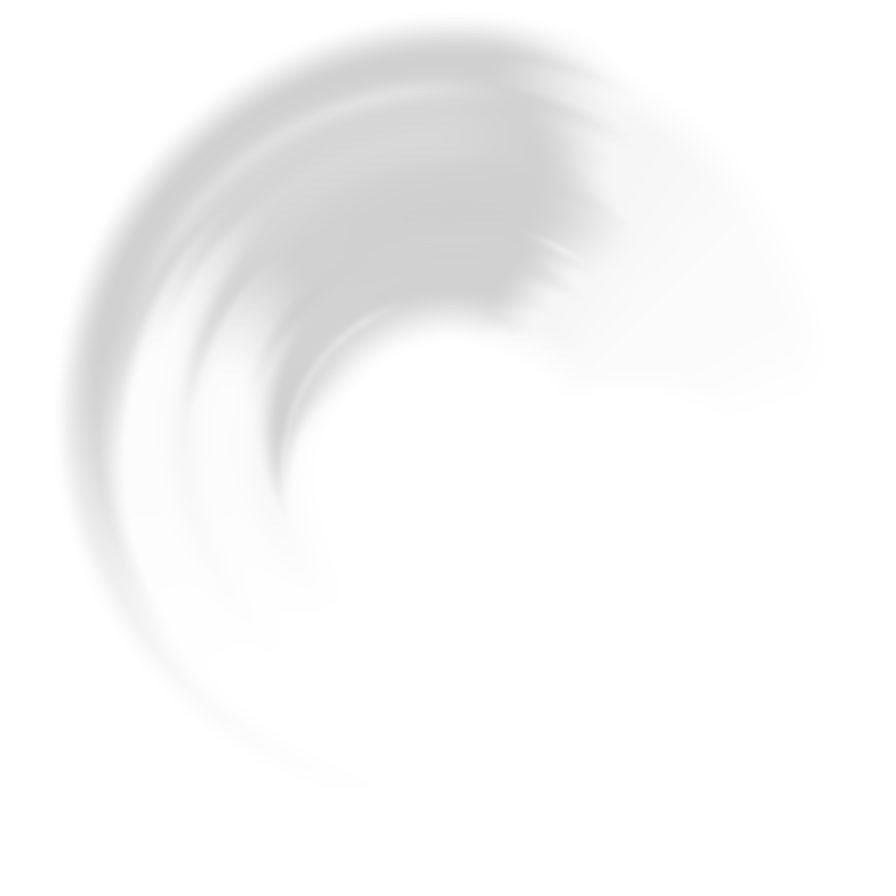
This background is drawn by a Shadertoy shader. Its source:

```glsl
// Draws a soft grey brush swirl, an open ring of smeared streaks on white.

const vec2  FOCUS       = vec2(0.508, 0.434); // point the nested circles lean on
const float LEAN        = 0.237;  // rise of a circle's centre per unit of radius
const float OUTER       = 0.432;  // middle of the outer soft edge
const float INNER       = 0.168;  // middle of the inner soft edge
const float BODY_SHADE  = 0.182;  // darkness of the paint
const float HAZE_SHADE  = 0.014;  // darkness of the thin veil at both ends
const float FIBRE_COUNT = 75.0;   // bristle streaks per unit of radius
const float FIBRE_SHIFT = 0.16;   // how far bristles stagger the brush ends

float hash(vec2 p) {
    vec3 q = fract(vec3(p.xyx) * 0.1031);
    q += dot(q, q.yzx + 33.33);
    return fract((q.x + q.y) * q.z);
}

float noise(vec2 p) {
    vec2 cell = floor(p), f = fract(p);
    f = f * f * (3.0 - 2.0 * f);
    float low  = mix(hash(cell), hash(cell + vec2(1, 0)), f.x);
    float high = mix(hash(cell + vec2(0, 1)), hash(cell + vec2(1, 1)), f.x);
    return mix(low, high, f.y);
}

float bell(float x, float centre, float width) {
    float d = (x - centre) / width;
    return exp(-d * d);
}

// Radius of the leaning circle through p, and the angle on it:
// zero at the top, positive towards the left.
vec2 swirlCoords(vec2 p) {
    vec2 d = p - FOCUS;
    float k = 1.0 - LEAN * LEAN;
    float radius = (sqrt(d.y * d.y + k * d.x * d.x) - LEAN * d.y) / k;
    return vec2(radius, atan(-d.x, d.y - LEAN * radius + 1e-6));
}

// Main paint, with ends that vary from one radius to the next
float paint(float r, float a) {
    float fibre = noise(vec2(r * FIBRE_COUNT, a * 1.2)) - 0.5;
    float stagger = fibre * FIBRE_SHIFT;

    float leftEnd = 1.0 + 0.85 * smoothstep(0.345, 0.405, r)
                  + 0.28 * bell(r, 0.303, 0.012)
                  + 0.58 * bell(r, 0.198, 0.024) + stagger;
    float leftSoft = mix(0.30, 0.55, smoothstep(0.35, 0.41, r));
    float rightEnd = -0.30 - 0.22 * bell(r, 0.275, 0.075) + stagger;

    float ends = (1.0 - smoothstep(leftEnd - leftSoft, leftEnd + leftSoft, a))
               * smoothstep(rightEnd - 0.19, rightEnd + 0.19, a);
    float rim = (1.0 - smoothstep(OUTER - 0.026, OUTER + 0.018, r))
              * smoothstep(INNER - 0.022, INNER + 0.032, r);

    // Lighter smears inside the paint
    float broad  = 0.13 * bell(r, 0.335, 0.035) * smoothstep(-0.3, 0.1, a);
    float bright = 0.30 * bell(r, 0.378, 0.011) * smoothstep(-0.25, 0.2, a)
                 * (1.0 - smoothstep(0.9, 1.5, a));
    float thin   = 0.28 * bell(r, 0.191, 0.005) * smoothstep(0.25, 0.6, a);
    float glint  = 0.55 * bell(r, 0.256, 0.004) * bell(a, -0.5, 0.12);
    return ends * rim * (1.0 - broad - bright - thin - glint + 0.07 * fibre);
}

// Thin veil: a wide fan on the right, a tapering trail on the left
float haze(float r, float a) {
    float fanInner = 0.16 + 0.13 * smoothstep(-0.9, -1.5, a);
    float fan = smoothstep(-1.55, -1.25, a) * (1.0 - smoothstep(-0.4, 0.1, a))
              * smoothstep(fanInner - 0.02, fanInner + 0.03, r)
              * (1.0 - smoothstep(0.385, 0.435, r));
    fan *= 1.0 + 1.6 * smoothstep(-1.1, -0.5, a);

    float trail = smoothstep(0.6, 1.2, a) * (1.0 - smoothstep(1.5, 2.6, a))
                * smoothstep(0.14, 0.20, r) * (1.0 - smoothstep(0.42, 0.455, r));
    float strands = bell(r, 0.303, 0.018) + bell(r, 0.21, 0.025);
    float rimTrail = bell(r, 0.424, 0.018) * smoothstep(1.2, 2.0, a)
                   * (1.0 - smoothstep(2.0, 3.1, a));
    return fan + trail * (0.9 + 1.3 * strands) + 1.8 * rimTrail;
}

void mainImage(out vec4 fragColor, in vec2 fragCoord) {
    float side = min(iResolution.x, iResolution.y);
    vec2 p = (fragCoord - 0.5 * iResolution.xy) / side + 0.5;
    vec2 swirl = swirlCoords(p);

    float body = paint(swirl.x, swirl.y);
    float shade = BODY_SHADE * body
                + HAZE_SHADE * haze(swirl.x, swirl.y) * (1.0 - body);
    fragColor = vec4(vec3(1.0 - shade), 1.0);
}
```
